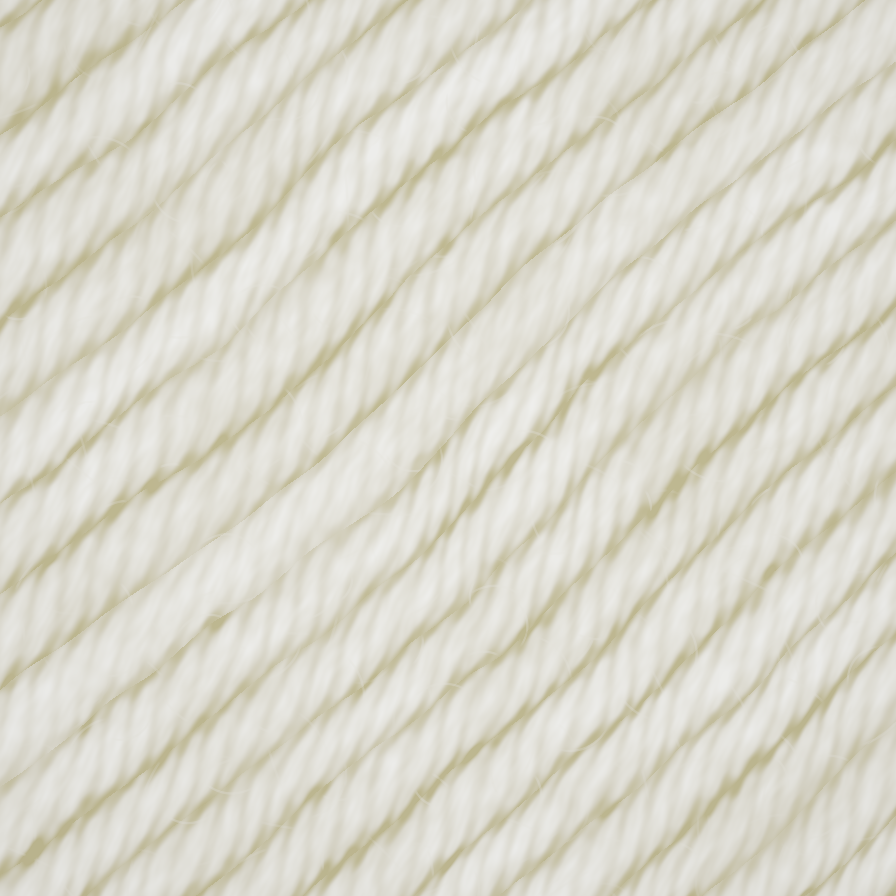
Give the GLSL for this texture, as a Shadertoy shader.

```glsl
// Cream wool yarn wound in slanting rows: each strand is a soft rounded band
// with twisted plies, separated by straw-coloured creases of uneven depth.
// Fine stretched gradient noise gives the fibres; short arcs give loose hairs.

#define ANGLE 0.68         // slope of the strands, radians
#define STRANDS 13.2       // strands per canvas unit, measured across
#define FAN 0.13           // strands crowd together towards the right
#define RAISED 1.0         // index of the strand lying on top
#define PLY_PITCH 0.047    // spacing of plies along a strand
#define PLY_SLANT 2.0      // shear of plies across a strand
#define FIBRE_ANGLE 1.13   // direction of the fibres, radians
#define HAIR_CELLS 13.0    // loose hairs per canvas width
#define HAIR_WIDTH 0.0006
#define IVORY vec3(0.912, 0.910, 0.893)
#define SHADED vec3(0.838, 0.826, 0.772)
#define STRAW vec3(0.758, 0.735, 0.600)

vec2 hash2(vec2 p) {
    vec3 q = fract(p.xyx * vec3(0.1031, 0.1030, 0.0973));
    q += dot(q, q.yzx + 33.33);
    return fract((q.xx + q.yz) * q.zy);
}

vec2 rotate(vec2 p, float a) {
    float c = cos(a), s = sin(a);
    return vec2(c * p.x + s * p.y, c * p.y - s * p.x);
}

float corner(vec2 cell, vec2 offset) {
    float a = 6.2832 * hash2(cell).x;
    return dot(vec2(cos(a), sin(a)), offset);
}

float gradientNoise(vec2 p) {
    vec2 i = floor(p), f = fract(p), e = vec2(1.0, 0.0);
    vec2 u = f * f * f * (f * (f * 6.0 - 15.0) + 10.0);
    return mix(mix(corner(i, f), corner(i + e, f - e), u.x),
               mix(corner(i + e.yx, f - e.yx), corner(i + 1.0, f - 1.0), u.x), u.y);
}

// Coverage of short curved hairs, one per cell
float looseHairs(vec2 p, float seed, float pixel) {
    float cover = 0.0;
    vec2 g = p * HAIR_CELLS + seed * 0.37;
    for (int j = -1; j <= 1; j++)
    for (int i = -1; i <= 1; i++) {
        vec2 cell = floor(g) + vec2(i, j);
        vec2 r = hash2(cell + seed * 17.0), s = hash2(cell + seed * 31.0 + 5.0);
        vec2 q = rotate((g - cell - r) / HAIR_CELLS, 6.2832 * s.x);
        float bend = q.y - (s.y - 0.5) * 32.0 * q.x * q.x;
        float halfLength = mix(0.012, 0.035, r.y);
        float line = 1.0 - smoothstep(HAIR_WIDTH, HAIR_WIDTH + 1.3 * pixel, abs(bend));
        line *= 1.0 - smoothstep(0.6 * halfLength, halfLength, abs(q.x));
        cover = max(cover, line * (0.3 + 0.7 * s.y));
    }
    return cover;
}

void mainImage(out vec4 fragColor, in vec2 fragCoord) {
    float pixel = 1.0 / min(iResolution.x, iResolution.y);
    vec2 p = fragCoord * pixel;
    vec2 centred = p - vec2(0.5, 0.55);

    // Strand coordinates: steeper in the middle, gentle sway, uneven widths
    vec2 st = rotate(p, ANGLE);
    float along = st.x;
    float sway = 0.012 * gradientNoise(p * 2.6 + 3.0) + 0.009 * gradientNoise(p * 10.0);
    sway -= 0.13 * (along - 0.74) * exp(-9.0 * dot(centred, centred));
    float v = (st.y + sway) * STRANDS * (1.0 + FAN * (p.x - 0.5)) - 0.25;
    v += 0.2 * gradientNoise(vec2(along * 1.6, v * 0.85));
    float id = floor(v);
    float f = v - id - 0.5;
    vec2 strandRand = hash2(vec2(id, 4.0));

    // Twisted plies, bending towards the strand axis at its edges
    float turn = along / PLY_PITCH - PLY_SLANT * f - 3.5 * f * f * f + strandRand.x;
    turn += 0.55 * gradientNoise(vec2(along * 9.0, id * 3.7));
    float ply = cos(6.2832 * turn);
    float plyCrease = pow(0.5 - 0.5 * ply, 2.0);

    // Rounded body and fuzzy creases; ply bumps scallop the edges
    float edge = abs(f) - 0.04 * ply + 0.08 * gradientNoise(p * 42.0);
    float creaseId = floor(v + 0.5);
    float depth = 0.7 + 1.2 * gradientNoise(vec2(along * 3.6, creaseId * 5.3 + 0.4));
    depth = clamp(depth + 0.35 * (hash2(vec2(creaseId, 9.0)).y - 0.5), 0.15, 1.1);
    float crease = smoothstep(0.31, 0.52, edge);
    float shade = 0.03 + 1.6 * edge * edge + 0.58 * depth * crease;
    shade += 0.07 * smoothstep(0.0, -0.45, f);
    shade += 0.21 * plyCrease * (1.0 - 0.7 * crease) + 0.10 * (strandRand.y - 0.5);
    if (id == RAISED) shade *= 0.65;

    // Deep pockets where strands part
    float pocket = smoothstep(0.22, 0.5, gradientNoise(p * 15.0 + 8.0));
    shade += 0.35 * pocket * smoothstep(0.36, 0.5, edge);

    // Fibres, slightly wavy, and soft mottling
    vec2 fibre = rotate(p, FIBRE_ANGLE);
    fibre.y += 0.008 * gradientNoise(p * 12.0);
    shade += 0.11 * gradientNoise(fibre * vec2(45.0, 150.0));
    shade += 0.13 * gradientNoise(fibre * vec2(26.0, 70.0) + 20.0);
    shade += 0.14 * gradientNoise(p * 6.0 + 40.0);

    // Pale hairs cross the creases
    float pale = max(looseHairs(p, 1.0, pixel), looseHairs(p, 2.0, pixel));
    shade = mix(shade, 0.15, 0.35 * pale);

    // Colour and slight falloff of light
    vec3 color = mix(IVORY, SHADED, clamp(shade / 0.45, -0.2, 1.0));
    color = mix(color, STRAW, clamp((shade - 0.45) / 0.55, 0.0, 1.2));
    color *= 1.01 - 0.07 * dot(centred, centred);
    fragColor = vec4(color, 1.0);
}
```
